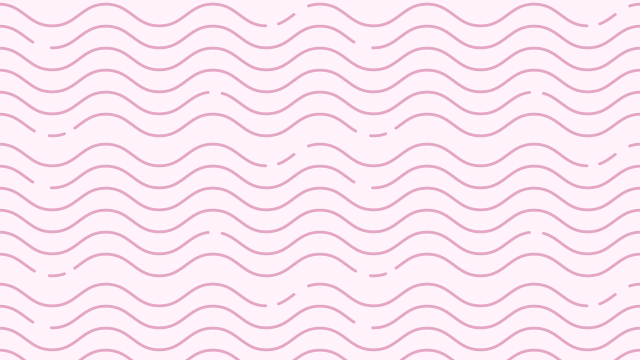
Give the GLSL for this pattern, as a Shadertoy shader.

```glsl
const float TAU = 6.2831853;
const vec2 TILE = vec2(385.5, 168.0);   // the canvas is 432 units high
const float HALF_WIDTH = 1.7;

// Height (x) and slope (y) of the slightly flattened wave
vec2 wave(float x) {
    float k = 3.0 * TAU / TILE.x;
    float t = k * (x + 1.5);
    return 13.0 / 0.96 * vec2(cos(t) - 0.04 * cos(3.0 * t),
                              k * (0.12 * sin(3.0 * t) - sin(t)));
}

// Depth of x inside a gap, leaving room for the round caps
float gapDepth(float x, float start, float end) {
    return min(x - start, end - x) + HALF_WIDTH;
}

// Breaks in each of the six strokes of a tile
float breakDepth(int row, float x) {
    if (row == 0) return max(gapDepth(x, 320.5, 332.5), gapDepth(x, 354.5, 368.5));
    if (row == 1) return gapDepth(x, 41.0, 60.0);
    if (row == 4) return gapDepth(x, 251.5, 265.0);
    if (row == 5) return max(gapDepth(x, 43.0, 57.5), gapDepth(x, 79.0, 88.0));
    return 0.0;
}

float strokeDistance(vec2 p, int row) {
    vec2 w = wave(p.x);
    float slope = -w.y;
    float stretch = sqrt(1.0 + slope * slope);
    float dy = p.y - (18.0 + 26.4 * float(row) - w.x);

    // Project onto the curve so that breaks are cut square to it
    float foot = p.x + dy * slope / (stretch * stretch);
    float along = max(breakDepth(row, foot), 0.0) * stretch;
    return length(vec2(along, dy / stretch)) - HALF_WIDTH;
}

void mainImage(out vec4 fragColor, in vec2 fragCoord) {
    float pixel = 432.0 / iResolution.y;
    vec2 p = fragCoord * pixel;
    p.y = 432.0 - p.y;
    p = mod(p, TILE);

    float d = 1e3;
    for (int row = 0; row < 6; row++) d = min(d, strokeDistance(p, row));

    vec3 paper = vec3(1.0, 0.95, 0.98);
    vec3 ink = vec3(0.89, 0.65, 0.77);
    float coverage = clamp(0.5 - d / pixel, 0.0, 1.0);
    fragColor = vec4(mix(paper, ink, coverage), 1.0);
}
```
